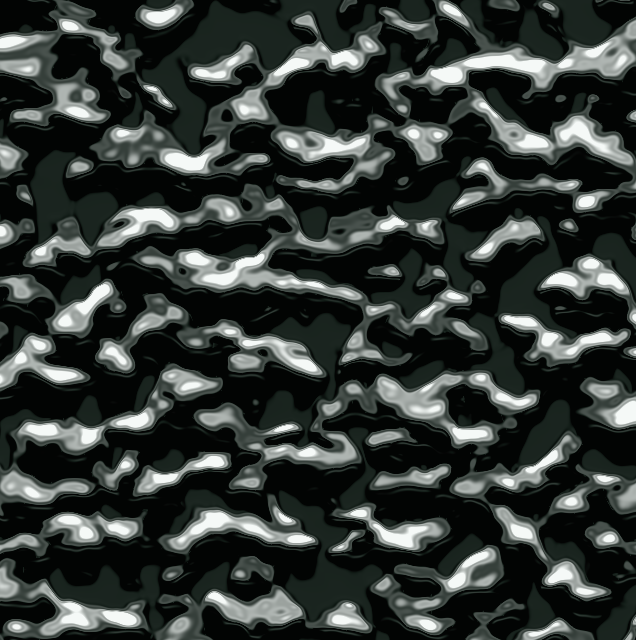
Write a Shadertoy shader that draws this texture.

```glsl
// Liquid metal relief: short curled ridges rise out of a flat, dark floor.
// A warped noise height field is clipped from below, its slope is measured
// by finite differences, and a rippled tone curve lights the upper flanks.

vec2 hash22(vec2 p) {
    vec3 q = fract(p.xyx * vec3(0.1031, 0.1030, 0.0973));
    q += dot(q, q.yzx + 33.33);
    return fract((q.xx + q.yz) * q.zy);
}

// Dot product of a random unit direction with the offset from its corner
float corner(vec2 cell, vec2 offset) {
    return dot(normalize(hash22(cell) - 0.4999), offset);
}

float gradientNoise(vec2 p) {
    vec2 i = floor(p), f = fract(p);
    vec2 u = f * f * f * (f * (f * 6.0 - 15.0) + 10.0);
    vec2 e = vec2(1.0, 0.0);
    float low = mix(corner(i, f), corner(i + e, f - e), u.x);
    float high = mix(corner(i + e.yx, f - e.yx), corner(i + 1.0, f - 1.0), u.x);
    return mix(low, high, u.y);
}

// Ridges, finer dents and broad swells, softly clipped to a flat floor
float height(vec2 p) {
    p += 0.02 * vec2(gradientNoise(p * 9.0 + 63.2), gradientNoise(p * 9.0 + 28.6));
    float ridges = gradientNoise(p * vec2(14.5, 15.0) + 40.3);
    float dents = gradientNoise(p * vec2(31.0, 29.0) + 91.7);
    float swells = gradientNoise(p * 4.5 + 17.1);
    float a = ridges + 0.28 * dents + 0.6 * swells + 0.2;
    return 0.5 * (a + sqrt(a * a + 0.0025));
}

void mainImage(out vec4 fragColor, in vec2 fragCoord) {
    vec2 p = fragCoord / iResolution.y;
    vec2 e = vec2(0.0022, 0.0);

    // Slope and vertical curvature of the relief
    float up = height(p + e.yx), down = height(p - e.yx);
    float side = height(p + e) - height(p - e);
    vec2 slope = vec2(side, up - down) / (2.0 * e.x * 11.0);
    float bend = (2.0 * height(p) - up - down) / (e.x * e.x);
    float facing = -slope.y;

    // Flat floor, fading to black wherever the surface tilts
    float tone = 0.12 * (1.0 - smoothstep(0.02, 0.11, length(slope)));

    // Metallic flanks that face the light above
    float metal = 0.07 + 0.5 * facing + 0.12 * sin(8.0 * facing);
    tone += metal * smoothstep(-0.02, 0.2, facing);

    // Thin reflected line just below each crest
    float line = (facing + 0.6) / 0.25;
    tone += 0.22 * exp(-line * line) * smoothstep(400.0, 1600.0, bend);

    // Greenish grey tint, weaker in the highlights
    tone = clamp(tone, 0.0, 0.97);
    vec3 tint = vec3(-0.023, 0.02, -0.002) * smoothstep(0.0, 0.1, tone);
    vec3 color = tone + tint * (1.0 - 0.6 * tone);
    fragColor = vec4(max(color, vec3(0.006, 0.015, 0.01)), 1.0);
}
```
